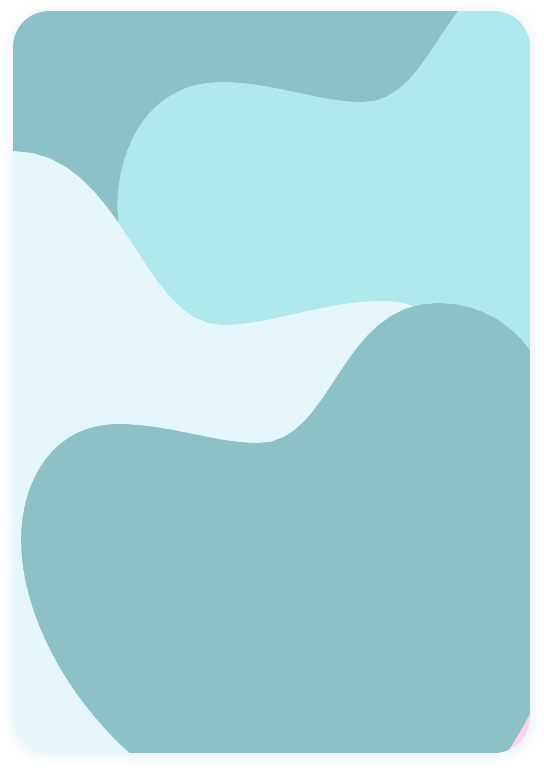
This background is drawn by a Shadertoy shader. Its source:

```glsl
// A rounded card with a soft shadow, filled by flat overlapping wavy blobs.
// Each blob is a closed path of cubic curves, flattened into short chords
// that give a signed distance, which is then used for smooth edges.

#define BOARD vec2(543.0, 768.0)   // design units of the canvas, y down
#define CARD_MIN vec2(13.0, 11.0)
#define CARD_MAX vec2(529.0, 753.0)
#define CARD_RADIUS 36.0
#define SHADOW_SOFTNESS 14.0
#define CHORDS 16
#define TEAL vec3(0.545, 0.757, 0.780)
#define AQUA vec3(0.690, 0.914, 0.929)
#define MIST vec3(0.898, 0.969, 0.980)
#define PINK vec3(1.0, 0.82, 0.92)
#define PAPER vec3(1.0)
#define SHADOW vec3(0.90, 0.935, 0.955)

struct Path {
    vec2 pen;       // current end of the outline
    float dist2;    // squared distance to the outline so far
    float side;     // -1 inside, +1 outside
};

// Extends the path by one cubic curve from the pen to 'end'.
void curveTo(inout Path path, vec2 p, vec2 handleA, vec2 handleB, vec2 end) {
    vec2 start = path.pen;
    for (int i = 1; i <= CHORDS; i++) {
        float t = float(i) / float(CHORDS), u = 1.0 - t;
        vec2 next = u*u*u*start + 3.0*u*u*t*handleA + 3.0*u*t*t*handleB + t*t*t*end;
        vec2 chord = next - path.pen, toP = p - path.pen;

        vec2 gap = toP - chord * clamp(dot(toP, chord) / dot(chord, chord), 0.0, 1.0);
        path.dist2 = min(path.dist2, dot(gap, gap));

        // Even-odd crossing test
        bvec3 cross3 = bvec3(p.y >= path.pen.y, p.y < next.y, chord.x*toP.y > chord.y*toP.x);
        if (all(cross3) || all(not(cross3))) path.side = -path.side;
        path.pen = next;
    }
}

Path moveTo(vec2 start) { return Path(start, 1e9, 1.0); }

float signedDistance(Path path) { return path.side * sqrt(path.dist2); }

float upperBlob(vec2 p) {
    Path path = moveTo(vec2(117, 208));
    curveTo(path, p, vec2(117, 145), vec2(150, 82), vec2(221, 82));
    curveTo(path, p, vec2(272, 82), vec2(318, 102), vec2(362, 102));
    curveTo(path, p, vec2(437, 102), vec2(442, -38), vec2(541, -38));
    curveTo(path, p, vec2(700, -38), vec2(700, 420), vec2(541, 420));
    curveTo(path, p, vec2(400, 420), vec2(117, 420), vec2(117, 208));
    return signedDistance(path);
}

float middleWave(vec2 p) {
    Path path = moveTo(vec2(13, 151));
    curveTo(path, p, vec2(123, 151), vec2(141, 325), vec2(222, 325));
    curveTo(path, p, vec2(270, 325), vec2(325, 301), vec2(380, 301));
    curveTo(path, p, vec2(396, 301), vec2(405, 303), vec2(412, 306));
    curveTo(path, p, vec2(450, 320), vec2(420, 800), vec2(200, 800));
    curveTo(path, p, vec2(100, 800), vec2(-30, 800), vec2(-30, 760));
    curveTo(path, p, vec2(-30, 500), vec2(-30, 151), vec2(13, 151));
    return signedDistance(path);
}

float lowerBlob(vec2 p) {
    Path path = moveTo(vec2(129, 753));
    curveTo(path, p, vec2(65, 695), vec2(21, 612), vec2(21, 540));
    curveTo(path, p, vec2(21, 480), vec2(53, 424), vec2(118, 424));
    curveTo(path, p, vec2(168, 424), vec2(215, 443), vec2(258, 443));
    curveTo(path, p, vec2(333, 443), vec2(338, 303), vec2(437, 303));
    curveTo(path, p, vec2(530, 303), vec2(575, 400), vec2(575, 530));
    curveTo(path, p, vec2(575, 620), vec2(545, 692), vec2(508, 750));
    curveTo(path, p, vec2(440, 857), vec2(190, 808), vec2(129, 753));
    return signedDistance(path);
}

float roundedCard(vec2 p) {
    vec2 q = abs(p - 0.5*(CARD_MIN + CARD_MAX)) - 0.5*(CARD_MAX - CARD_MIN) + CARD_RADIUS;
    return length(max(q, 0.0)) + min(max(q.x, q.y), 0.0) - CARD_RADIUS;
}

void mainImage(out vec4 fragColor, in vec2 fragCoord) {
    vec2 uv = fragCoord / iResolution.xy;
    vec2 p = vec2(uv.x, 1.0 - uv.y) * BOARD;
    float edge = 0.5 * BOARD.y / iResolution.y;   // half a pixel in design units

    // Card layers, back to front
    vec3 card = mix(TEAL, PINK, step(0.5*BOARD.y, p.y));
    card = mix(AQUA, card, smoothstep(-edge, edge, upperBlob(p)));
    card = mix(MIST, card, smoothstep(-edge, edge, middleWave(p)));
    card = mix(TEAL, card, smoothstep(-edge, edge, lowerBlob(p)));

    // Paper with the shadow slightly below the card
    float shadowDist = roundedCard(p - vec2(0.0, 2.0));
    float shade = 1.0 - smoothstep(-SHADOW_SOFTNESS, SHADOW_SOFTNESS, shadowDist);
    vec3 color = mix(PAPER, SHADOW, shade);

    color = mix(card, color, smoothstep(-edge, edge, roundedCard(p)));
    fragColor = vec4(color, 1.0);
}
```
